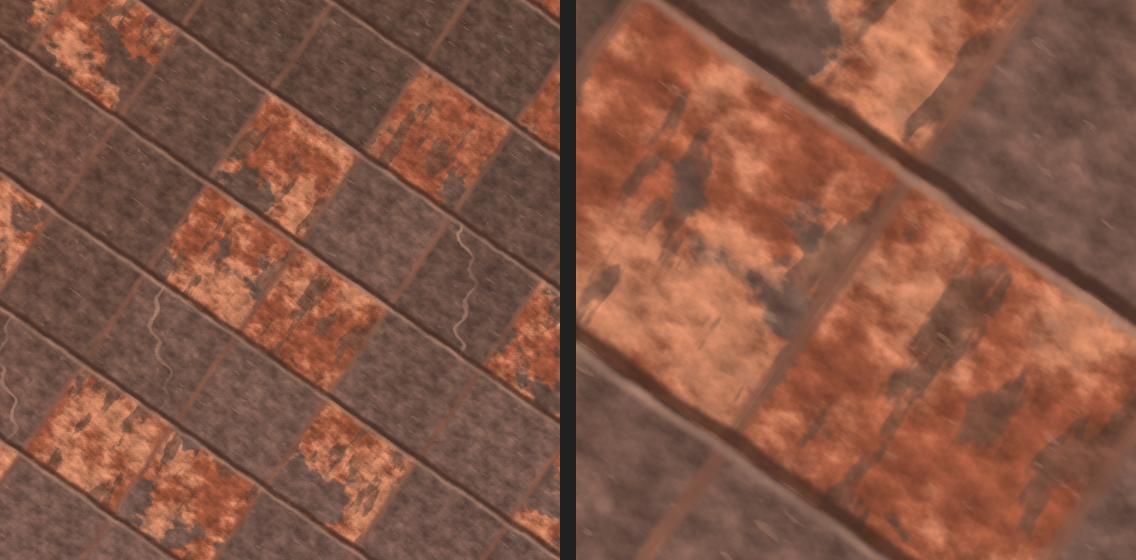
Left: the whole. Right: its middle third, enlarged.
Reproduce this texture procedurally as a WebGL 2 fragment shader.

```glsl
#version 300 es
precision highp float;
// Rotated square slate tiles: mostly dull brown, some with rust and peach mineral.
// A tilted lattice gives each tile an index; warped layered sines make its stone,
// cellular noise its pale flecks, and signed edge distances the bevelled joints.

#define TILE 0.1964                // tile side, canvas units
#define ANGLE 0.604                // clockwise tilt of the rows
#define ORIGIN vec2(0.534, 0.564)  // a lattice corner
#define JOINT 0.026                // half width of a joint, tile units
#define GRAIN 0.24                 // strength of the stone relief
#define ACCENT_PERIOD 3.5          // spacing of rusty tiles along a row
#define SLATE vec3(0.375, 0.275, 0.230)
#define BROWN vec3(0.485, 0.350, 0.295)
#define RUST vec3(0.610, 0.325, 0.225)
#define PEACH vec3(0.830, 0.550, 0.410)
#define PALE vec3(0.660, 0.500, 0.425)
#define SHADOW vec3(0.265, 0.165, 0.130)

uniform vec2 u_resolution;
out vec4 outColor;

vec2 hash2(vec2 p) {
  vec3 h = fract(p.xyx * vec3(0.1031, 0.1030, 0.0973));
  h += dot(h, h.yzx + 33.33);
  return fract((h.xx + h.yz) * h.zy);
}

// Layered sines, each octave turned and bent
float flow(vec2 p) {
  float sum = 0.0, amp = 0.5;
  for (int i = 0; i < 6; i++) {
    p = mat2(0.8, 0.6, -0.6, 0.8) * p * 1.7 + 2.3;
    vec2 bent = p + 0.8 * sin(p.yx * 1.3) + sum;
    sum += amp * sin(bent.x) * cos(bent.y);
    amp *= 0.64;
  }
  return sum;
}

// Cellular noise: sparse spots of random size
float flecks(vec2 p) {
  vec2 id = floor(p);
  float spot = 0.0;
  for (int y = -1; y <= 1; y++)
    for (int x = -1; x <= 1; x++) {
      vec2 cell = id + vec2(x, y);
      vec2 rnd = hash2(cell + 71.0);
      float radius = 0.32 * smoothstep(0.55, 1.0, hash2(cell + 13.0).x);
      float d = length(p - cell - rnd);
      spot = max(spot, radius * (1.0 - smoothstep(0.3 * radius, radius + 0.05, d)));
    }
  return spot * 3.0;
}

// One where a tile carries rusty mineral: a wave wandering from row to row
float accentTile(vec2 id) {
  float centre = -0.3 + 0.1 * id.y - 1.1 * cos(1.5708 * id.y);
  float offset = (id.x - centre) / ACCENT_PERIOD;
  float away = abs(offset - round(offset)) * ACCENT_PERIOD;
  float onWave = step(away, 0.5 + 0.15 * mod(id.y, 2.0));
  return max(onWave, step(2.5, -id.x - abs(id.y)));
}

vec3 stone(vec2 id, vec2 f, vec2 uv) {
  vec2 rnd = hash2(id + 40.0);
  vec2 q = f + floor(rnd * 37.0) * 1.7;
  float grain = flow(q * vec2(9.0, 14.0));
  float cloud = flow(q * 2.6);
  float accent = accentTile(id);

  // Dull slate, paler and pinker toward the bottom
  float tone = 0.55 * rnd.x + 0.6 * (1.0 - uv.y) - 0.1 + 0.3 * cloud;
  vec3 col = mix(SLATE, BROWN, clamp(tone, 0.0, 1.15));
  col += vec3(0.03, 0.0, -0.01) * smoothstep(0.5, 0.0, uv.x) * uv.y;
  col += vec3(-0.01, 0.0, 0.015) * (1.0 - uv.y);

  // Mineral patches with pale rims and dark streaks
  float cover = 0.45 - 0.15 * abs(id.x + 0.5) + 0.15 * rnd.y;
  float patchEdge = flow(q * 1.9 + 5.0) + 0.12 * grain + cover;
  float mineral = accent * smoothstep(-0.08, 0.14, patchEdge);
  float glow = smoothstep(-0.35, 0.6, cloud + 0.35 * grain + 0.3 * (rnd.x - 0.5));
  vec3 ore = mix(RUST, PEACH, glow * (id.y > 0.5 ? 0.35 : 0.8));
  float streak = smoothstep(0.25, 0.5, flow(q * vec2(5.5, 2.2) + 9.0));
  ore = mix(ore, SLATE, 0.65 * streak);
  col = mix(col, ore, mineral * 0.92);
  float rim = exp(-pow(patchEdge / 0.07, 2.0));
  col = mix(col, PEACH, 0.35 * accent * rim * smoothstep(-0.1, 0.3, cloud));

  // Relief, flecks and fine scratches
  col *= 1.0 + GRAIN * grain;
  float scratch = smoothstep(0.55, 0.85, flow(q * vec2(6.0, 25.0)));
  col = mix(col, PALE, 0.35 * scratch + 0.3 * flecks(q * 9.0) * smoothstep(0.0, 0.4, cloud));

  // Upright pale vein on one diagonal of plain tiles
  float across = dot(f - 0.5, vec2(cos(ANGLE), sin(ANGLE)));
  float along = dot(f - 0.5, vec2(-sin(ANGLE), cos(ANGLE)));
  float bend = 0.07 * sin(along * 6.0 + rnd.x * 6.0) + 0.03 * sin(along * 23.0);
  float vein = 1.0 - smoothstep(0.006, 0.028, abs(across - bend + 0.02 * grain));
  vein *= step(abs(id.x - id.y - 1.0), 0.5) * (1.0 - accent);
  return mix(col, PALE, vein * (0.55 + 0.5 * cloud));
}

void main() {
  vec2 uv = gl_FragCoord.xy / u_resolution;
  vec2 g = uv - ORIGIN;
  float c = cos(ANGLE), s = sin(ANGLE);
  vec2 p = vec2(c * g.x - s * g.y, s * g.x + c * g.y) / TILE;
  vec2 id = floor(p);
  vec3 col = stone(id, p - id, uv);

  // Joints: soft brown one way, lit edge beside shadow the other
  float soft = 0.012 + 1.0 / (u_resolution.y * TILE);
  float wear = flow(p * 4.0);
  vec2 edge = p - round(p) + 0.012 * vec2(wear, flow(p.yx * 5.0));
  float seam = 1.0 - smoothstep(JOINT - soft, JOINT + soft, abs(edge.x));
  col = mix(col, mix(BROWN, RUST, 0.3) * (1.0 + 0.15 * wear), 0.8 * seam);
  float dark = 1.0 - smoothstep(JOINT - soft, JOINT + soft, abs(edge.y - 0.018));
  float lit = 1.0 - smoothstep(0.6 * JOINT - soft, 0.6 * JOINT + soft, abs(edge.y + 0.022));
  col = mix(col, SHADOW, 0.75 * dark);
  col = mix(col, PALE * (0.95 + 0.2 * wear), 0.8 * lit);
  outColor = vec4(clamp(col, 0.0, 1.0), 1.0);
}
```
